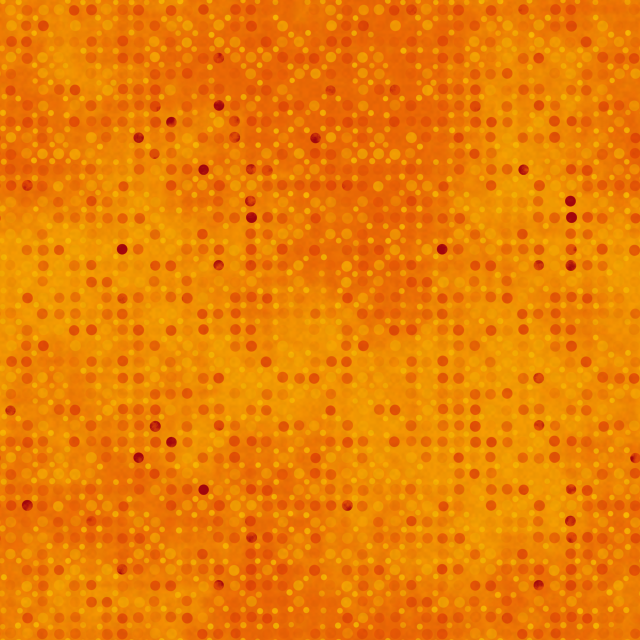
Reproduce this pattern procedurally as a Shadertoy shader.

```glsl
// Weathered orange dot grid: large tinted dots with small yellow dots between them.

const float CELLS = 40.0;   // dots across and down the canvas
const float LAYOUT = 20.0;  // cells before the dot layout repeats

const vec3 ORANGE_DEEP = vec3(0.910, 0.400, 0.020);
const vec3 ORANGE_LIGHT = vec3(0.945, 0.600, 0.010);
const vec3 AMBER = vec3(0.945, 0.635, 0.010);
const vec3 YELLOW = vec3(0.960, 0.710, 0.010);
const vec3 RED = vec3(0.860, 0.250, 0.020);
const vec3 CRIMSON = vec3(0.620, 0.010, 0.050);

float hash(vec2 cell, float seed) {
    return fract(sin(dot(cell, vec2(127.1, 311.7)) + seed * 74.7) * 43758.5);
}

// Value noise that wraps after one canvas; period holds whole numbers.
float wrapNoise(vec2 uv, vec2 period, float seed) {
    vec2 p = uv * period;
    vec2 i = floor(p);
    vec2 f = fract(p);
    f = f * f * (3.0 - 2.0 * f);
    vec2 a = mod(i, period);
    vec2 b = mod(i + 1.0, period);
    return mix(mix(hash(a, seed), hash(vec2(b.x, a.y), seed), f.x),
               mix(hash(vec2(a.x, b.y), seed), hash(b, seed), f.x), f.y);
}

float wrapFbm(vec2 uv, float period, float seed) {
    float sum = 0.0;
    float weight = 0.5;
    for (int octave = 0; octave < 5; octave++) {
        sum += weight * wrapNoise(uv, vec2(period), seed + float(octave));
        period *= 2.0;
        weight *= 0.5;
    }
    return sum / 0.96875;
}

// Coverage of a jittered disc inside its own cell.
float disc(vec2 p, vec2 id, float radius, float jitter, float blur, float seed) {
    vec2 shift = vec2(hash(id, seed), hash(id, seed + 1.0)) - 0.5;
    float d = length(fract(p) - 0.5 - shift * jitter) - radius;
    return 1.0 - smoothstep(-blur, blur, d);
}

// Blotchy orange ground with faint woven streaks.
vec3 ground(vec2 uv, float grain) {
    float tone = wrapFbm(uv, 5.0, 3.0);
    float weave = wrapNoise(uv, vec2(80.0, 5.0), 11.0)
                + wrapNoise(uv, vec2(5.0, 80.0), 12.0) - 1.0;
    tone += 0.10 * weave + 0.22 * (grain - 0.5);
    return mix(ORANGE_DEEP, ORANGE_LIGHT, smoothstep(0.2, 0.8, tone));
}

// Large dots: amber, faint, or red worn into crimson.
vec3 largeDots(vec3 color, vec2 uv, vec2 p, float grain, float blur) {
    vec2 cell = floor(p);
    vec2 id = mod(cell, LAYOUT);
    float kind = hash(id, 21.0);
    float radius = 0.315 + 0.03 * hash(id, 22.0);
    float cover = disc(p, id, radius, 0.10, blur, 23.0);

    float amber = (1.0 - step(0.32, kind)) * mix(0.35, 0.9, hash(id, 25.0));
    float faint = step(0.32, kind) * (1.0 - step(0.60, kind)) * 0.22 * hash(id, 26.0);
    float strength = clamp((kind - 0.60) / 0.40, 0.0, 1.0);
    float red = step(0.60, kind) * mix(0.35, 0.88, strength);

    // Age differs between layout copies, so only some dots darken.
    float age = wrapNoise((cell + 0.5) / CELLS, vec2(9.0), 31.0) - 0.5;
    float stain = smoothstep(0.90, 1.06, strength + 0.35 * age + 0.35 * (grain - 0.5));

    color = mix(color, AMBER, cover * amber);
    color = mix(color, RED, cover * (faint + red * (0.85 + 0.3 * grain)));
    return mix(color, CRIMSON, cover * stain * 0.95);
}

// Small yellow dots at the corners between large ones.
vec3 smallDots(vec3 color, vec2 p, float grain, float blur) {
    vec2 id = mod(floor(p), LAYOUT);
    float shown = step(hash(id, 41.0), 0.68);
    float opacity = mix(0.55, 1.0, hash(id, 42.0)) * (0.85 + 0.15 * grain);
    float radius = 0.165 + 0.03 * hash(id, 43.0);
    return mix(color, YELLOW, shown * opacity * disc(p, id, radius, 0.18, blur, 44.0));
}

void mainImage(out vec4 fragColor, in vec2 fragCoord) {
    vec2 uv = fragCoord / iResolution.xy;
    vec2 p = uv * CELLS + vec2(-0.18, 0.11);
    float blur = 0.75 * CELLS / iResolution.y;
    float grain = wrapFbm(uv, 64.0, 51.0);

    vec3 color = ground(uv, grain);
    color = largeDots(color, uv, p, grain, blur);
    color = smallDots(color, p + 0.5, grain, blur);

    // Fine speckle over everything
    color *= 1.0 + 0.05 * (wrapNoise(uv, vec2(200.0), 61.0) - 0.5);
    fragColor = vec4(clamp(color, 0.0, 1.0), 1.0);
}
```
